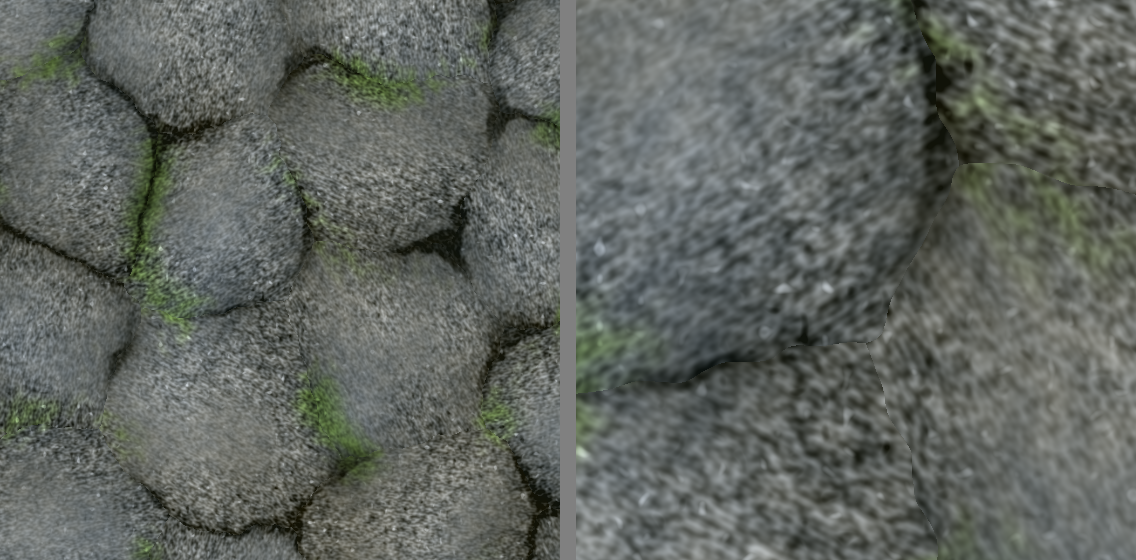
Left: the whole. Right: its middle third, enlarged.
A three.js fragment shader for this texture:

```glsl
#define STONES 3.1
#define JITTER 0.42
#define JOINT_WIDTH 0.032
#define HALO_WIDTH 0.09
#define GRAIN_SCALE 105.0
#define GRAIN_CONTRAST 1.1
#define BASE_TONE 0.402
#define SHADE_COLOR vec3(0.17, 0.18, 0.15)
#define PALE_COLOR vec3(0.56, 0.58, 0.58)
#define MOSS_TINT vec3(0.84, 1.03, 0.58)

varying vec2 vUv;

vec2 hash2(vec2 p) {
  vec3 q = fract(p.xyx * vec3(0.1031, 0.1030, 0.0973));
  q += dot(q, q.yzx + 33.33);
  return fract((q.xx + q.yz) * q.zy);
}

float corner(vec2 cell, vec2 offset) {
  float angle = 6.2832 * hash2(cell).x;
  return dot(vec2(cos(angle), sin(angle)), offset);
}

// Gradient noise, roughly -0.7 to 0.7
float noise(vec2 p) {
  vec2 i = floor(p), f = fract(p);
  vec2 u = f * f * f * (f * (f * 6.0 - 15.0) + 10.0);
  vec2 e = vec2(1.0, 0.0);
  return mix(mix(corner(i, f), corner(i + e.xy, f - e.xy), u.x),
             mix(corner(i + e.yx, f - e.yx), corner(i + e.xx, f - e.xx), u.x), u.y);
}

float fbm(vec2 p) {
  float sum = 0.0, amp = 1.0;
  for (int i = 0; i < 4; i++) {
    sum += amp * noise(p);
    p = mat2(1.6, 1.2, -1.2, 1.6) * p + 17.3;
    amp *= 0.55;
  }
  return sum;
}

// Stone centres in columns, every other one shifted by half a stone
vec2 stoneCentre(vec2 id) {
  return id + 0.5 + JITTER * (hash2(id + 40.0) - 0.5) + vec2(0.0, 0.5 * mod(id.x, 2.0));
}

// Rounded distance to the joint in x, id of the stone in yz
vec3 stones(vec2 p) {
  vec2 base = floor(p), nearestId = base, nearest = vec2(9.0);
  for (int y = -2; y <= 1; y++)
    for (int x = -1; x <= 1; x++) {
      vec2 id = base + vec2(float(x), float(y));
      vec2 d = stoneCentre(id) - p;
      if (dot(d, d) < dot(nearest, nearest)) { nearest = d; nearestId = id; }
    }
  float sum = 0.0;
  for (int y = -2; y <= 2; y++)
    for (int x = -2; x <= 2; x++) {
      vec2 id = nearestId + vec2(float(x), float(y));
      vec2 d = stoneCentre(id) - p;
      if (x != 0 || y != 0)
        sum += exp(-16.0 * dot(0.5 * (d + nearest), normalize(d - nearest)));
    }
  return vec3(-log(sum) / 16.0, nearestId);
}

void main() {
  vec2 uv = vUv;

  // Joints with wavering outlines
  vec2 warp = 0.035 * vec2(noise(uv * 8.0), noise(uv * 8.0 + 31.0))
            + 0.010 * vec2(noise(uv * 34.0), noise(uv * 34.0 + 57.0));
  vec3 stone = stones((uv + warp + 0.08) * STONES + 4.0);
  float edge = max(stone.x, 0.0);
  vec2 character = hash2(stone.yz + 9.0);
  float openness = smoothstep(-0.25, 0.3, noise(uv * 6.0 + 12.0));
  float joint = openness * (1.0 - smoothstep(0.2 * JOINT_WIDTH, JOINT_WIDTH, edge));
  float halo = exp(-edge / HALO_WIDTH) * (0.4 + 0.7 * openness);

  // Broad weathering over domed stones
  float stain = fbm(uv * 5.0 + 3.0);
  float tone = BASE_TONE + 0.09 * stain + 0.05 * (character.x - 0.5);
  tone += 0.055 * smoothstep(0.05, 0.4, edge) - 0.12 * halo - 0.17 * joint;

  // Grain, slightly drawn out in a direction of each stone
  float turn = 3.1416 * character.y;
  vec2 along = vec2(cos(turn), sin(turn));
  vec2 g = vec2(dot(uv, along) * 0.75, dot(uv, vec2(-along.y, along.x)) * 1.1) * GRAIN_SCALE;
  float coarse = noise(g * 0.42 + 5.0);
  float medium = noise(g);
  float fine = noise(g * 1.75 + 23.0);
  float roughness = mix(0.55, 1.35, smoothstep(-0.35, 0.35, noise(uv * 7.0 + 71.0)));
  tone += GRAIN_CONTRAST * roughness * (0.10 * coarse + 0.16 * medium + 0.17 * fine);

  // Pale flecks and dark pits
  float speck = noise(uv * 82.0 + 90.0);
  tone += 0.20 * smoothstep(0.36, 0.60, speck) * roughness;
  tone -= 0.12 * smoothstep(0.34, 0.60, -speck) * roughness;

  // Mineral tint, then moss along some joints
  tone = max(tone, 0.06);
  vec3 color = mix(SHADE_COLOR, PALE_COLOR, (tone - 0.17) / 0.40);
  float warmth = 0.035 * noise(uv * 4.0 + 47.0) + 0.02 * (character.y - 0.5) + 0.02 * coarse;
  color += warmth * vec3(0.7, 0.1, -0.9);
  float moss = smoothstep(0.08, 0.45, noise(uv * 5.5 + 83.0) + 0.25 * coarse);
  color *= mix(vec3(1.0), MOSS_TINT, moss * smoothstep(0.2, 0.0, edge));
  gl_FragColor = vec4(clamp(color, 0.0, 1.0), 1.0);
}
```
